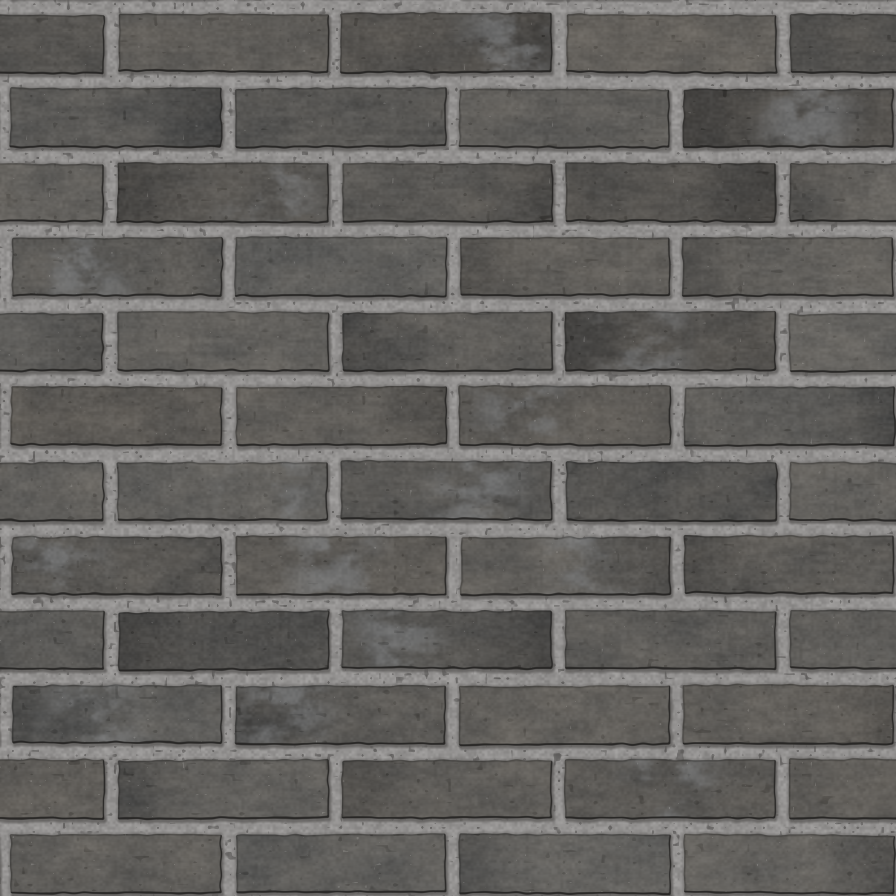
Reproduce this texture procedurally as a WebGL 2 fragment shader.

```glsl
#version 300 es
precision highp float;
// Weathered charcoal brick wall in running bond with pale, gritty mortar.
uniform vec2 u_resolution;
out vec4 fragColor;

// Layout, in units of the canvas
const vec2 REPEATS = vec2(4.0, 12.0);
const vec2 ORIGIN = vec2(0.0052, -0.0065);
const float ROW_SHIFT = 0.474;
const vec2 HALF_BRICK = vec2(0.1182, 0.0336);
const float CORNER = 0.002;
const float JITTER = 0.0022;
const float WOBBLE = 0.0022;
const vec2 RIM_OFFSET = vec2(-0.0014, 0.0022);
const vec2 SHADOW_OFFSET = vec2(0.0012, -0.0025);

// Colours
const vec3 BRICK_DARK = vec3(0.285, 0.28, 0.272);
const vec3 BRICK_LIGHT = vec3(0.405, 0.396, 0.38);
const vec3 BLOOM = vec3(0.49, 0.495, 0.50);
const vec3 RIM = vec3(0.15, 0.145, 0.14);
const vec3 MORTAR = vec3(0.58, 0.573, 0.568);
const vec3 MORTAR_SHADE = vec3(0.36, 0.352, 0.345);

// Surface strength
const float BRICK_GRAIN = 0.07;
const float MORTAR_GRAIN = 0.14;

float hash(vec2 p) {
    return fract(sin(dot(p, vec2(127.1, 311.7))) * 43758.5453);
}

float noise(vec2 p) {
    vec2 i = floor(p), f = fract(p);
    f = f * f * (3.0 - 2.0 * f);
    return mix(mix(hash(i), hash(i + vec2(1, 0)), f.x),
               mix(hash(i + vec2(0, 1)), hash(i + vec2(1, 1)), f.x), f.y);
}

float fbm(vec2 p) {
    float sum = 0.0, amp = 0.53;
    for (int i = 0; i < 4; i++) {
        sum += amp * noise(p);
        p = p * 2.03 + 17.3;
        amp *= 0.5;
    }
    return sum;
}

float boxDistance(vec2 p, vec2 halfSize) {
    vec2 q = abs(p) - halfSize + CORNER;
    return length(max(q, 0.0)) + min(max(q.x, q.y), 0.0) - CORNER;
}

vec3 mortarColor(vec2 uv, float dist, float shadowDist) {
    float grit = 0.6 * noise(uv * 330.0) + 0.4 * noise(uv * 170.0 + 9.0);
    vec3 color = MORTAR + MORTAR_GRAIN * (grit - 0.5);
    color -= 0.16 * smoothstep(0.79, 0.93, noise(uv * 210.0 + 41.0));
    float contactShade = 1.0 - smoothstep(0.0, 0.004, dist);
    float dropShade = 1.0 - smoothstep(-0.001, 0.0035, shadowDist);
    return mix(color, MORTAR_SHADE, max(0.35 * contactShade, 0.75 * dropShade));
}

vec3 brickColor(vec2 uv, vec2 local, vec2 id) {
    vec2 seed = id * 7.31;
    vec2 across = local / HALF_BRICK;
    float cloud = fbm(uv * vec2(20.0, 34.0) + seed);
    float streak = fbm(uv * vec2(48.0, 190.0) + seed);
    // Firing tone of each brick, with one scorched end on some of them
    float tone = 0.26 + 0.64 * sqrt(hash(id + 3.7));
    float side = hash(id + 8.1) < 0.5 ? -1.0 : 1.0;
    float scorch = step(0.6, hash(id + 12.9)) * smoothstep(0.1, 1.1, across.x * side);
    tone += 0.85 * (cloud - 0.5) + 0.45 * (streak - 0.5) - 0.55 * scorch;
    vec3 color = mix(BRICK_DARK, BRICK_LIGHT, clamp(tone, -0.15, 1.2));
    color += vec3(0.008, 0.0, -0.008) * (hash(id + 5.3) - 0.5 + cloud - 0.5);
    // Pale bluish bloom
    float bloomCenter = mix(-0.6, 0.6, hash(id + 21.4));
    float bloomMask = 1.0 - smoothstep(0.1, 0.65, abs(across.x - bloomCenter));
    bloomMask *= smoothstep(0.38, 0.68, fbm(uv * vec2(30.0, 42.0) + seed + 31.0));
    color = mix(color, BLOOM, 0.65 * bloomMask * step(0.58, hash(id + 16.2)));
    // Fine grain, pits and chips
    float grain = 0.6 * noise(uv * 310.0 + seed) + 0.4 * noise(uv * 150.0 + seed);
    color += BRICK_GRAIN * (grain - 0.5);
    float pits = noise(uv * vec2(115.0, 160.0) + seed + 53.0);
    color -= 0.06 * smoothstep(0.86, 0.96, pits);
    color += 0.09 * smoothstep(0.94, 0.99, noise(uv * 200.0 + seed + 77.0));
    return color;
}

void main() {
    vec2 uv = gl_FragCoord.xy / u_resolution;
    float soft = 0.8 / min(u_resolution.x, u_resolution.y);

    // Running bond: shift every other row
    vec2 grid = (uv - ORIGIN) * REPEATS;
    grid.x -= ROW_SHIFT * mod(floor(grid.y), 2.0);
    vec2 id = mod(floor(grid), REPEATS);
    vec2 local = (fract(grid) - 0.5) / REPEATS;

    // Slightly uneven placement, tilt and edges
    vec2 place = local + JITTER * (vec2(hash(id + 1.3), hash(id + 2.6)) - 0.5);
    place.y += 0.012 * (hash(id + 4.4) - 0.5) * local.x;
    vec2 ragged = vec2(noise(uv * 85.0), noise(uv * 85.0 + 23.0)) - 0.5;
    vec2 edge = place + WOBBLE * ragged;
    vec2 size = HALF_BRICK - 0.0012 * hash(id + 6.8);
    float dist = boxDistance(edge, size);
    float faceDist = boxDistance(edge - RIM_OFFSET, size);
    float shadowDist = boxDistance(edge - SHADOW_OFFSET, size);

    // Brick face, dark lower right rim, thin worn outline
    vec3 brick = brickColor(uv, local, id);
    brick *= 1.0 - 0.28 * smoothstep(-0.003, 0.0, dist);
    brick = mix(brick, RIM, 0.92 * smoothstep(-soft, soft, faceDist));

    vec3 mortar = mortarColor(uv, dist, shadowDist);
    fragColor = vec4(mix(brick, mortar, smoothstep(-soft, soft, dist)), 1.0);
}
```
